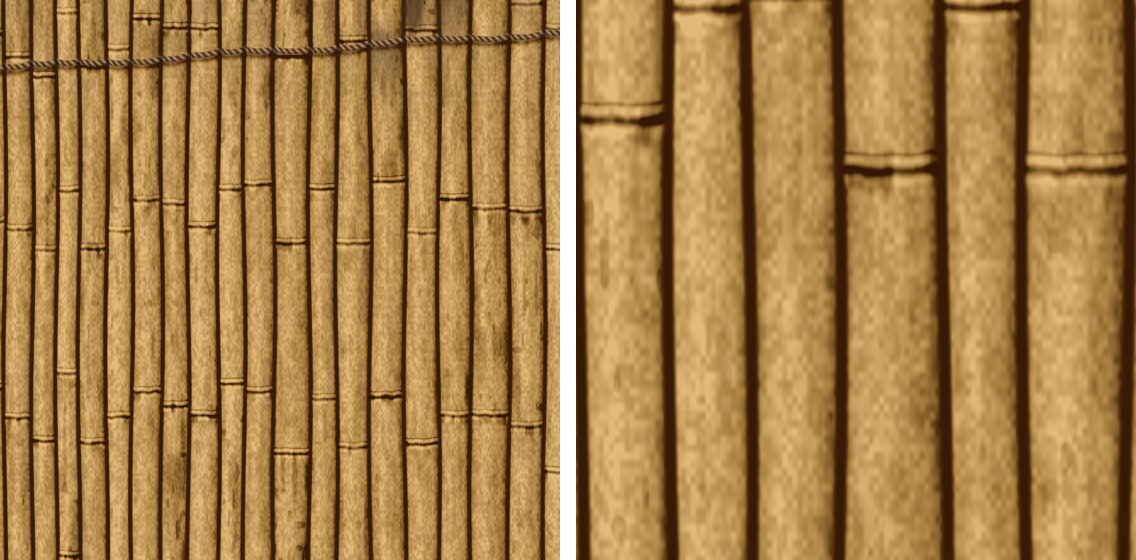
Left, the full canvas; right, a detail of the centre.
A Shadertoy shader for this texture:

```glsl
#define DEEP vec3(0.20, 0.09, 0.02)
#define UMBER vec3(0.33, 0.20, 0.05)
#define BROWN vec3(0.51, 0.36, 0.16)
#define CANE vec3(0.65, 0.49, 0.24)
#define STRAW vec3(0.76, 0.60, 0.35)
#define CREAM vec3(0.89, 0.73, 0.47)
#define ROPE vec3(0.72, 0.53, 0.36)
#define STAIN vec3(0.25, 0.17, 0.12)
#define GAP_WIDTH 0.0035
#define NODE_SPACING 0.315
#define GRAIN 1.3
#define WEAR 1.5

float hash(vec2 p) {
    return fract(sin(dot(p, vec2(127.1, 311.7))) * 43758.5453);
}

float noise(vec2 p) {
    vec2 i = floor(p), f = fract(p);
    f = f * f * (3.0 - 2.0 * f);
    return mix(mix(hash(i), hash(i + vec2(1, 0)), f.x),
               mix(hash(i + vec2(0, 1)), hash(i + vec2(1, 1)), f.x), f.y);
}

// Soft line of half width w
float line(float d, float w) {
    return exp(-d * d / (w * w));
}

// Boundary between stalks: spacing widens to the right and wanders with height
float stalkEdge(float i, float y) {
    float jitter = 0.010 * (hash(vec2(i, 3.0)) - 0.5);
    float sway = 0.0025 * sin(y * 9.0 + 6.28 * hash(vec2(i, 7.0)));
    return 0.013 + 0.0419 * i + 0.00062 * i * i + jitter + sway;
}

// Tone 0..5 runs from the darkest to the lightest colour
vec3 ramp(float tone) {
    vec3 c = mix(DEEP, UMBER, clamp(tone, 0.0, 1.0));
    c = mix(c, BROWN, clamp(tone - 1.0, 0.0, 1.0));
    c = mix(c, CANE, clamp(tone - 2.0, 0.0, 1.0));
    c = mix(c, STRAW, clamp(tone - 3.0, 0.0, 1.0));
    return mix(c, CREAM, clamp(tone - 4.0, 0.0, 1.0));
}

void mainImage(out vec4 fragColor, in vec2 fragCoord) {
    vec2 p = fragCoord / iResolution.xy;
    float pixel = 1.0 / iResolution.x;

    // Find the stalk under this point
    float id = -1.0;
    for (int i = 0; i < 20; i++) id += step(stalkEdge(float(i), p.y), p.x);
    float left = stalkEdge(id, p.y), right = stalkEdge(id + 1.0, p.y);
    float u = (p.x - left) / (right - left);
    float edgeDist = min(p.x - left, right - p.x);

    // Nearest node and the segment it bounds
    float spacing = NODE_SPACING + 0.0042 * id;
    float h = p.y - 0.60 - 0.15 * (hash(vec2(id, 11.0)) - 0.5);
    float k = floor(h / spacing + 0.5);
    float dy = h - k * spacing + 0.03 * (hash(vec2(id, k)) - 0.5);
    float segment = k + step(0.0, dy);
    float strength = mix(0.45, 1.0, hash(vec2(id + 5.0, k)));
    dy += 0.003 * (noise(p * vec2(90.0, 20.0)) - 0.5) - 0.006 * (u - 0.5) * (u - 0.5);

    // Round body, lit from the left
    float tone = 1.3 + 2.2 * smoothstep(0.0, 0.12, u) * (1.0 - smoothstep(0.78, 1.0, u));
    tone += 1.05 * line(u - 0.36, 0.26);
    tone += 0.5 * (hash(vec2(id, 19.0)) - 0.5);

    // Fibres and fine grain
    tone += GRAIN * (noise(p * vec2(330.0, 210.0)) - 0.5);
    tone += 0.7 * (noise(p * vec2(150.0, 40.0) + id) - 0.5);

    // Weathered streaks and flecks, stronger on some segments
    float age = hash(vec2(id * 1.7, segment + 23.0));
    age = 0.25 + 0.75 * age * age * age;
    float streak = noise(p * vec2(95.0, 13.0) + id * 7.0);
    float fleck = noise(p * vec2(120.0, 48.0) + id * 3.0);
    tone -= WEAR * age * smoothstep(0.5, 0.9, streak);
    tone -= WEAR * age * smoothstep(0.76, 0.9, fleck);

    // Node: dark groove, pale ridges, thin upper ring, ragged smudge
    tone += 0.8 * (line(dy - 0.0055, 0.0025) + line(dy + 0.006, 0.003));
    tone -= strength * 3.7 * line(dy, 0.0028);
    tone -= strength * 1.6 * line(dy - 0.010, 0.0014);
    tone -= strength * 2.2 * smoothstep(0.5, 0.8, fleck) * line(dy + 0.004, 0.011);

    // Rope course, sagging over every stalk, with its shadow
    float ropeY = 0.880 + 0.065 * p.x + 0.004 * sin(p.x * 19.0)
                - 0.004 * sin(3.14159 * u);
    float r = p.y - ropeY;
    tone -= 2.4 * line(r + 0.009, 0.005);

    // Dark gaps, pinched where nodes swell
    float gapDist = edgeDist + 0.0013 * line(dy, 0.012);
    float body = smoothstep(GAP_WIDTH * 0.4, GAP_WIDTH * 0.4 + max(0.004, pixel), gapDist);
    vec3 color = ramp(mix(0.1, tone, body));

    // Grey-brown stain at the top, heaviest right of centre
    float damp = smoothstep(0.76, 1.0, p.y) * (0.2 + 0.8 * line(p.x - 0.73, 0.11));
    damp *= smoothstep(0.15, 0.8, noise(p * vec2(34.0, 9.0) + 4.0));
    color = mix(color, STAIN, 0.75 * damp);

    // Twisted rope strands
    float twist = 0.5 + 0.5 * sin(6.28318 * (p.x + 0.9 * r) / 0.0115);
    float halfWidth = 0.0048 + 0.0012 * twist;
    float cover = 1.0 - smoothstep(halfWidth - pixel, halfWidth + pixel, abs(r));
    vec3 strand = ROPE * (0.35 + 0.65 * twist) * (1.0 - 0.35 * smoothstep(0.0, -0.006 + 0.012, -r));
    color = mix(color, strand * mix(0.5, 1.0, body), cover);

    fragColor = vec4(color, 1.0);
}
```
